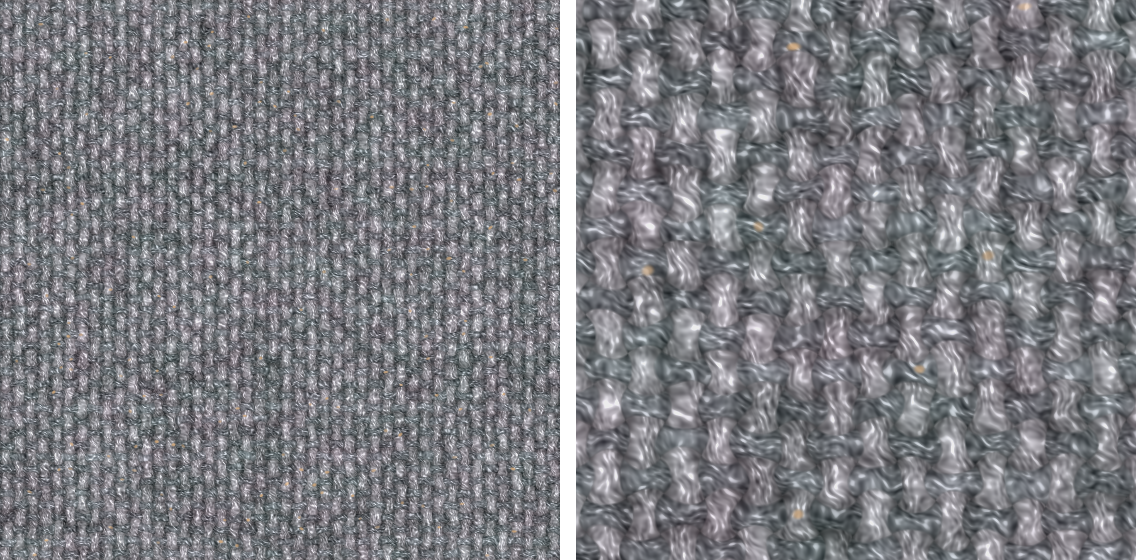
Left, the full canvas; right, a detail of the centre.
A Shadertoy shader for this texture:

```glsl
// Grey plain-weave wool cloth with fuzzy fibres, teal shadows and sparse gold flecks.

const float PI = 3.14159265;

vec2 hash2(vec2 c) {
    vec3 q = fract(c.xyx * vec3(0.1031, 0.1030, 0.0973));
    q += dot(q, q.yzx + 33.33);
    return fract((q.xx + q.yz) * q.zy);
}

float cornerSlope(vec2 cell, vec2 offset) {
    float angle = 2.0 * PI * hash2(cell).x;
    return dot(vec2(cos(angle), sin(angle)), offset);
}

// Gradient noise, roughly -0.7 to 0.7
float noise(vec2 p) {
    vec2 i = floor(p), f = p - i;
    vec2 u = f * f * f * (f * (f * 6.0 - 15.0) + 10.0);
    vec2 e = vec2(1.0, 0.0);
    return mix(mix(cornerSlope(i, f), cornerSlope(i + e.xy, f - e.xy), u.x),
               mix(cornerSlope(i + e.yx, f - e.yx), cornerSlope(i + e.xx, f - e.xx), u.x), u.y);
}

// Fine hairs stretched along x, leaning with the twist of the yarn
float fibres(vec2 p) {
    p.y += 0.3 * p.x + 0.008 * noise(p * 60.0);
    return 0.9 * noise(p * vec2(130.0, 240.0) + 41.0) + 0.8 * noise(p * vec2(230.0, 330.0) + 97.0);
}

// One gold fleck in a few of the cells; returns its coverage
float flecks(vec2 p) {
    vec2 cell = floor(p);
    vec2 pick = hash2(cell + 211.0);
    vec2 centre = 0.25 + 0.5 * hash2(cell + 73.0);
    float d = length((p - cell - centre) * vec2(1.0, 1.3));
    return step(pick.x, 0.085) * (0.5 + 0.5 * pick.y) * (1.0 - smoothstep(0.06, 0.22, d));
}

void mainImage(out vec4 fragColor, in vec2 fragCoord) {
    vec2 uv = fragCoord / iResolution.y;

    // Thread grid: 44 warp threads by 46 weft threads, slightly wavy
    vec2 p = uv * vec2(44.0, 46.0);
    p += 0.25 * vec2(noise(uv * 6.0 + 5.0), noise(uv * 6.0 + 19.0));
    p += 0.28 * vec2(noise(uv * 36.0 + 31.0), noise(uv * 34.0 + 53.0));

    // Alternating over and under crossings, the warp standing proud
    vec2 wave = sin(PI * p);
    float crossing = 0.35 * wave.x * wave.y;
    float warpHeight = abs(wave.x) + crossing + 0.08;
    float weftHeight = abs(wave.y) - crossing;
    float warpOnTop = smoothstep(-0.2, 0.2, warpHeight - weftHeight);
    float height = mix(weftHeight, warpHeight, warpOnTop);

    // Pale warp over darker weft, each thread a little different
    float warpTone = 0.95 + 0.10 * hash2(vec2(floor(p.x), 7.0)).x;
    float weftTone = 0.93 + 0.14 * hash2(vec2(floor(p.y), 29.0)).x;
    vec3 color = mix(vec3(0.395, 0.41, 0.43) * weftTone,
                     vec3(0.52, 0.515, 0.535) * warpTone, warpOnTop);

    // Rounded threads, uneven dye and broad mottling
    color *= 0.60 + 0.44 * height;
    color *= 1.0 + 0.34 * noise(p * 0.9 + 11.0) + 0.12 * noise(uv * 8.0 + 3.0);
    color += vec3(0.04, -0.005, 0.015) * noise(p * 0.4 + 67.0);

    // Fibre streaks follow the visible thread; the strongest ones glint
    float hair = mix(fibres(uv), fibres(uv.yx + 0.37), warpOnTop);
    color += 0.28 * hair * (0.5 + 0.5 * height);
    color += vec3(0.15, 0.15, 0.16) * smoothstep(0.18, 0.6, hair) * smoothstep(0.4, 1.1, height);

    // Gold flecks
    color = mix(color, vec3(0.84, 0.67, 0.48), 0.85 * flecks(p));

    fragColor = vec4(clamp(color, 0.1, 0.93), 1.0);
}
```
